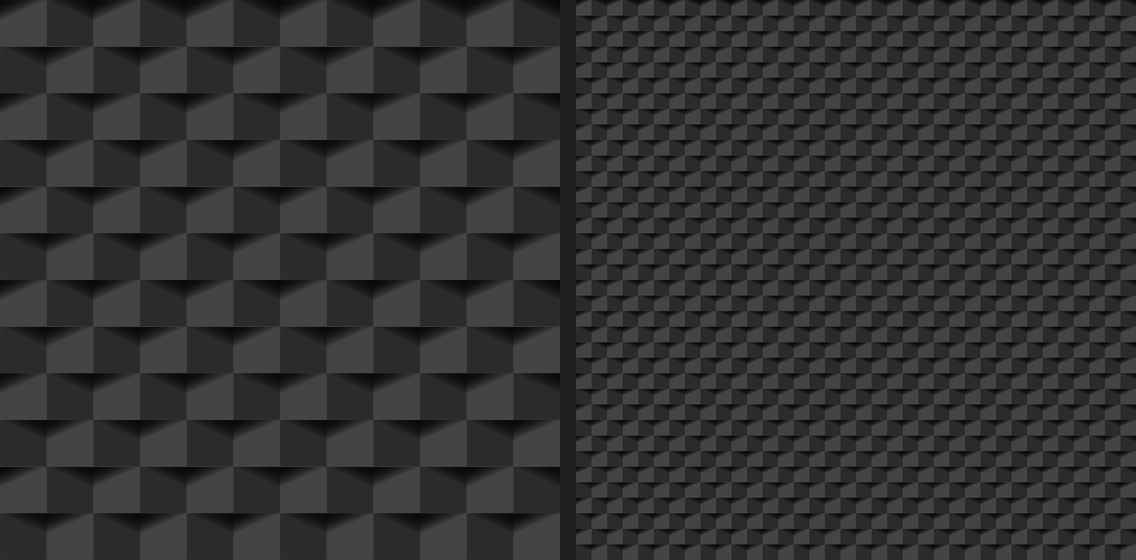
Left, the tile; right, the same tile 3 across and 3 down.
Give the GLSL for this pattern, as a three.js fragment shader.

```glsl
varying vec2 vUv;

const float CELLS = 12.0;
const float EDGE_SOFTNESS = 0.024;
const float SHADOW_DEPTH = 0.45;
const float RIM_WIDTH = 0.02;

const vec3 DARK_FACE = vec3(0.170);
const vec3 LIGHT_FACE = vec3(0.265);
const vec3 SHADOW = vec3(0.035);
const vec3 RIM = vec3(0.30);

// Soft square wave: +1 on even cells, -1 on odd cells
float squareWave(float x, float softness) {
  float ramp = abs(mod(x - 0.5, 2.0) - 1.0) - 0.5;
  return clamp(2.0 * ramp / softness, -1.0, 1.0);
}

float checker(vec2 p, float softness) {
  return 0.5 - 0.5 * squareWave(p.x, softness) * squareWave(p.y, softness);
}

// Triangular shade hanging from each row's top edge, deepest where
// a dark face meets the light face on its right
float hangingShadow(vec2 p, float depth, float softness) {
  float row = floor(p.y);
  float below = 1.0 - fract(p.y);
  float seamDistance = abs(mod(p.x + row, 2.0) - 1.0);
  float t = clamp(1.0 - seamDistance - below / depth, 0.0, 1.0);
  float shade = 1.0 - (1.0 - t) * (1.0 - t);
  return shade * clamp(below / softness + 0.5, 0.0, 1.0);
}

// Faint glint along the vertical joints and the bottom of each face
float rimLight(vec2 p, float width) {
  float joint = abs(fract(p.x + 0.5) - 0.5);
  float vertical = 1.0 - smoothstep(0.0, width, joint);
  float bottom = 1.0 - smoothstep(0.0, width, fract(p.y));
  return max(vertical, bottom);
}

void main() {
  vec2 p = vUv * CELLS;
  float shade = hangingShadow(p, SHADOW_DEPTH, EDGE_SOFTNESS);

  vec3 color = mix(DARK_FACE, LIGHT_FACE, checker(p, EDGE_SOFTNESS));
  color = mix(color, RIM, 0.16 * rimLight(p, RIM_WIDTH));
  color = mix(color, SHADOW, shade);

  gl_FragColor = vec4(color, 1.0);
}
```
